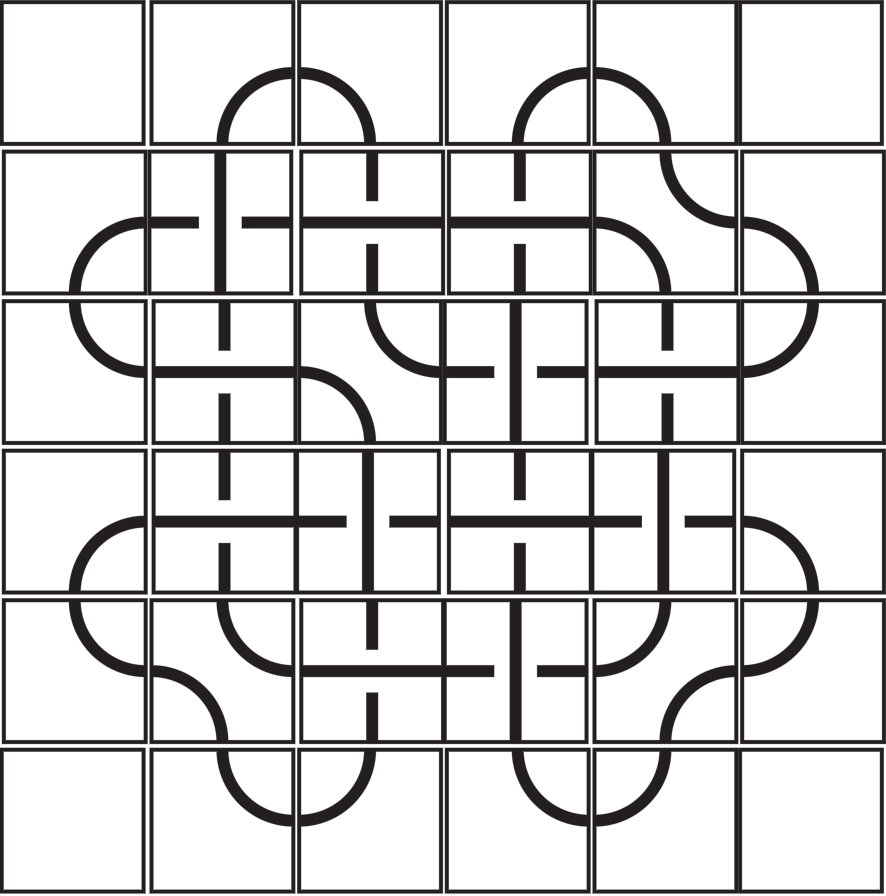
A WebGL 2 fragment shader for this pattern:

```glsl
#version 300 es
precision highp float;

uniform vec2 u_resolution;
out vec4 fragColor;

// Tile bits: arcs at corners 1 top-left, 2 top-right, 4 bottom-left, 8 bottom-right;
// crossings 16 vertical over, 32 horizontal over.
const int TILES[36] = int[36](
    0,  8,  4,  8,  4, 0,
    8, 16, 32, 32,  6, 4,
    2, 32,  6, 16, 32, 1,
    8, 32, 16, 32, 16, 4,
    2,  6, 32, 16,  9, 1,
    0,  2,  1,  2,  1, 0);

const float HALF_TILE = 60.7;
const float HALF_BORDER = 1.7;
const float HALF_STRAND = 5.1;

// Horizontal strand passing over a vertical one that is broken at the middle
float crossing(vec2 q) {
    float over = abs(q.y) - HALF_STRAND;
    float under = max(abs(q.x) - HALF_STRAND, 18.3 - abs(q.y));
    return min(over, under);
}

float tileDistance(vec2 q, int tile) {
    float box = max(abs(q.x), abs(q.y)) - HALF_TILE;
    float strand = 1e3;

    // Quarter circles around the marked corners
    for (int k = 0; k < 4; k++) {
        if ((tile & (1 << k)) == 0) continue;
        vec2 corner = HALF_TILE * (2.0 * vec2(k & 1, k >> 1) - 1.0);
        strand = min(strand, abs(length(q - corner) - HALF_TILE) - HALF_STRAND);
    }
    if (tile == 16) strand = crossing(q.yx);
    if (tile == 32) strand = crossing(q);

    return min(abs(box) - HALF_BORDER, max(strand, box - HALF_BORDER));
}

void main() {
    // Canvas height is 767 units, y runs downward
    float unit = 767.0 / u_resolution.y;
    vec2 p = vec2(gl_FragCoord.x, u_resolution.y - gl_FragCoord.y) * unit;

    int row = clamp(int(floor((p.y + 1.5) / 128.0)), 0, 5);
    int column = int(floor(p.x / 126.4));
    float dist = 1e3;

    // Neighbouring columns count too, since tiles are nudged sideways
    for (int c = max(column - 1, 0); c <= min(column + 1, 5); c++) {
        int tile = TILES[row * 6 + c];
        float nudge = tile == 32 ? 1.8 : (tile == 0 || tile == 16) ? -1.8 : 0.0;
        vec2 center = vec2(64.0 + 126.4 * float(c) + nudge, 62.5 + 128.0 * float(row));
        dist = min(dist, tileDistance(p - center, tile));
    }

    float ink = 1.0 - smoothstep(-0.8 * unit, 0.8 * unit, dist);
    fragColor = vec4(mix(vec3(1.0), vec3(0.137, 0.122, 0.125), ink), 1.0);
}
```
